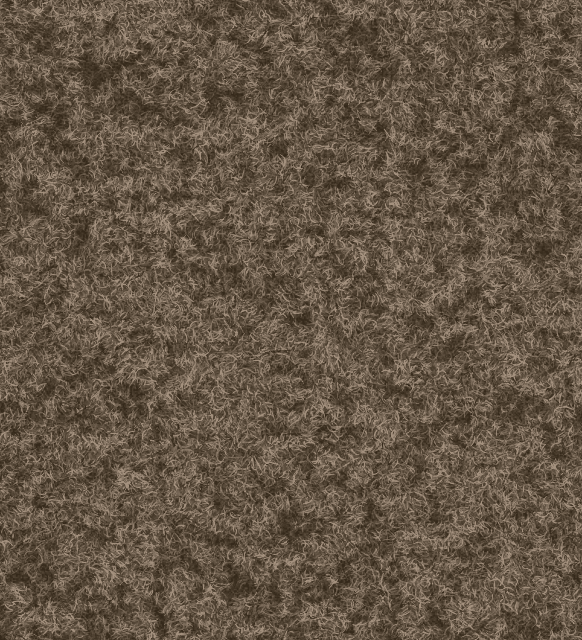
Give the GLSL for this texture, as a Shadertoy shader.

```glsl
const vec3 SHADOW_BROWN = vec3(0.27, 0.22, 0.16);
const vec3 TIP_BEIGE = vec3(0.58, 0.51, 0.44);
const int LAYERS = 12;
const float CELL = 0.0135;
const float MEAN_TONE = 0.4;
const float CONTRAST = 1.35;

float hash(vec2 p) {
    return fract(sin(dot(p, vec2(127.1, 311.7))) * 43758.5453);
}

vec2 hash2(vec2 p) {
    return vec2(hash(p), hash(p + 19.37));
}

float noise(vec2 p) {
    vec2 i = floor(p);
    vec2 f = fract(p);
    f = f * f * (3.0 - 2.0 * f);
    float low = mix(hash(i), hash(i + vec2(1, 0)), f.x);
    float high = mix(hash(i + vec2(0, 1)), hash(i + vec2(1, 1)), f.x);
    return mix(low, high, f.y);
}

// Density of the pile: small tufts over broad, faint mottling
float tuft(vec2 p) {
    float small = 0.5 * noise(p * 52.0) + 0.5 * noise(p * 105.0 + 8.3);
    return small + 0.12 * (noise(p * 6.0 + 3.7) - 0.5);
}

// Combing direction, shared by neighbouring hairs
float combAngle(vec2 p) {
    return 0.9 + 4.4 * (noise(p * 38.0 + 41.0) - 0.5);
}

// Coverage of one bent, tapered hair centred on the origin
float hair(vec2 p, float angle, float halfLength, float bend, float halfWidth, float pixel) {
    float c = cos(angle);
    float s = sin(angle);
    vec2 q = vec2(c * p.x + s * p.y, c * p.y - s * p.x);
    float along = clamp(q.x / halfLength, -1.0, 1.0);
    q.y -= bend * halfLength * (along * along - 0.4);
    float d = length(vec2(q.x - along * halfLength, q.y));
    float width = halfWidth * (1.0 - 0.4 * along * along);
    return clamp((width - d) / pixel + 0.5, 0.0, 1.0);
}

// Lays one layer of scattered hairs over the tone below
float hairLayer(float tone, vec2 p, float layer, float pixel) {
    vec2 grid = p / CELL + hash2(vec2(layer, 5.1));
    vec2 home = floor(grid);
    for (int y = -1; y <= 1; y++) {
        for (int x = -1; x <= 1; x++) {
            vec2 id = home + vec2(x, y);
            vec2 seed = id + layer * vec2(17.3, 29.7);
            vec2 offset = (grid - id - hash2(seed)) * CELL;
            if (dot(offset, offset) > CELL * CELL) continue;

            vec2 root = p - offset;
            vec2 shape = hash2(seed + 53.1);
            vec2 look = hash2(seed + 97.9);
            float density = tuft(root);
            float angle = combAngle(root) + 2.2 * (look.x - 0.5);
            float halfLength = mix(0.0035, 0.0105, shape.x * shape.x);
            float bend = 1.3 * (shape.y - 0.5);
            float cover = hair(offset, angle, halfLength, bend, 0.0009, pixel);
            float opacity = 0.9 * smoothstep(0.1, 0.55, density);
            float hairTone = 0.75 * density + 1.15 * look.y - 0.42;
            tone = mix(tone, hairTone, cover * opacity);
        }
    }
    return tone;
}

void mainImage(out vec4 fragColor, in vec2 fragCoord) {
    vec2 p = fragCoord / iResolution.y;
    float pixel = 1.0 / iResolution.y;

    // Dark ground between the tufts
    float tone = 0.15 + 0.4 * (tuft(p) - 0.4);

    // Hairs from the ground up
    for (int i = 0; i < LAYERS; i++) {
        tone = hairLayer(tone, p, float(i), pixel);
    }

    // Fine fuzz and final contrast
    tone += 0.35 * (noise(p * 420.0) - 0.5);
    tone = MEAN_TONE + CONTRAST * (tone - MEAN_TONE);
    tone = clamp(tone, -0.2, 1.2);
    fragColor = vec4(mix(SHADOW_BROWN, TIP_BEIGE, tone), 1.0);
}
```
